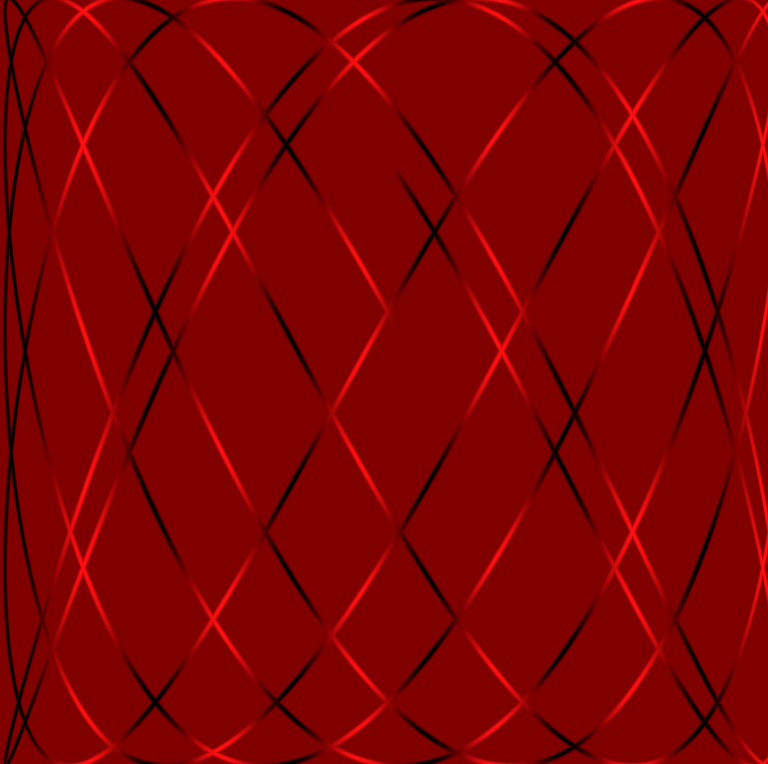
This pattern is drawn by a Shadertoy shader. Its source:

```glsl
const float PI = 3.14159265;
const vec2  CENTER     = vec2(0.513, 0.5);
const vec2  AMPLITUDE  = vec2(0.5065, -0.5026);
const float RATIO      = 1.8138;   // vertical over horizontal frequency
const float PHASE      = -0.590;   // vertical phase at the start
const int   HALF_TURNS = 10;
const float TINT_PERIOD = 0.1784;
const float CORE_RADIUS = 0.0007;
const float SOFT_RADIUS = 0.0052;
const vec3  GROUND = vec3(0.5, 0.0, 0.0);
const vec3  BRIGHT = vec3(1.0, 0.06, 0.07);
const vec3  DARK   = vec3(0.01, 0.0, 0.0);

vec2 curvePoint(float t) {
    return CENTER + AMPLITUDE * sin(vec2(t, RATIO * t + PHASE));
}

vec2 curveTangent(float t) {
    return AMPLITUDE * vec2(cos(t), RATIO * cos(RATIO * t + PHASE));
}

// Nearest distance: begin each sweep at the same x, then slide along the curve
float curveDistance(vec2 p) {
    float angle = asin(clamp((p.x - CENTER.x) / AMPLITUDE.x, -1.0, 1.0));
    float lastT = PI * float(HALF_TURNS);
    float nearest = 10.0;
    for (int i = 0; i <= HALF_TURNS; i++) {
        float side = i % 2 == 0 ? 1.0 : -1.0;
        float t = clamp(PI * float(i) + side * angle, 0.0, lastT);
        for (int k = 0; k < 3; k++) {
            vec2 tangent = curveTangent(t);
            float slide = dot(p - curvePoint(t), tangent) / max(dot(tangent, tangent), 0.001);
            t = clamp(t + clamp(slide, -0.2, 0.2), 0.0, lastT);
        }
        nearest = min(nearest, distance(p, curvePoint(t)));
    }
    return nearest;
}

void mainImage(out vec4 fragColor, in vec2 fragCoord) {
    vec2 p = fragCoord / iResolution.xy;

    // Lines thin out toward the left and right turning points
    float edge = abs(p.x - CENTER.x) / AMPLITUDE.x;
    float taper = mix(1.0, 0.7, smoothstep(0.75, 1.0, edge));
    float pixel = 0.5 / iResolution.x;
    float line = 1.0 - smoothstep(CORE_RADIUS * taper, SOFT_RADIUS * taper + 0.2 * pixel, curveDistance(p));

    // Upright bands of dark and bright tint the lines
    float band = sin(2.0 * PI * (p.x - CENTER.x) / TINT_PERIOD);
    vec3 tint = mix(GROUND, band > 0.0 ? DARK : BRIGHT, abs(band));
    fragColor = vec4(mix(GROUND, tint, line), 1.0);
}
```
